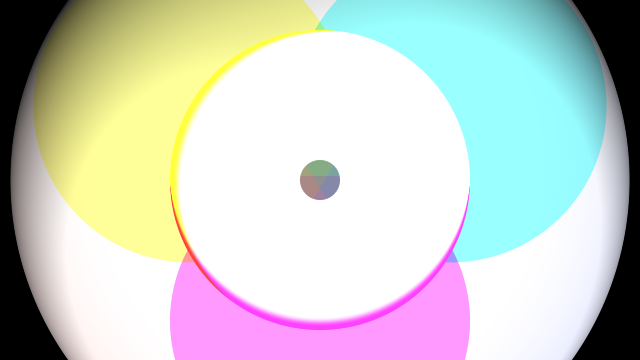
This background is drawn by a Shadertoy shader. Its source:

```glsl
// Shaded white sphere with three subtractive colour discs, a bright rimmed disc and a small tinted core.
#define SPHERE_RADIUS 0.860
#define DISC_RADIUS 0.4167
#define SIDE_RADIUS 0.433
#define CORE_RADIUS 0.0556
#define SIDE_OFFSET vec2(0.363, 0.204)
#define LOWER_OFFSET vec2(0.0, -0.391)
#define RIM_WIDTH 0.036
#define CORE_INSET 0.011
#define YELLOW vec3(1.0, 1.0, 0.6)
#define CYAN vec3(0.6, 1.0, 1.0)
#define MAGENTA vec3(1.0, 0.6, 1.0)

// Antialiased coverage of the region where the signed distance is negative
float coverage(float signedDistance) {
    float pixel = 1.0 / iResolution.y;
    return 1.0 - smoothstep(-0.6 * pixel, 0.6 * pixel, signedDistance);
}

float disc(vec2 p, vec2 center, float radius) {
    return coverage(length(p - center) - radius);
}

// Light filtered through the three overlapping discs
vec3 colorFilters(vec2 p) {
    vec2 mirrored = SIDE_OFFSET * vec2(-1.0, 1.0);
    vec3 light = mix(vec3(1.0), YELLOW, disc(p, mirrored, SIDE_RADIUS));
    light *= mix(vec3(1.0), CYAN, disc(p, SIDE_OFFSET, SIDE_RADIUS));
    return light * mix(vec3(1.0), MAGENTA, disc(p, LOWER_OFFSET, DISC_RADIUS));
}

// Sphere falloff: darker at the top, warm at lower left, cool at lower right
vec3 sphereShade(vec2 p) {
    float radius = length(p);
    vec2 dir = p / max(radius, 1e-4);
    float ratio = min(radius / SPHERE_RADIUS, 1.0);
    float facing = sqrt(1.0 - ratio * ratio);
    float ambient = 0.38 - 0.42 * dir.y + 0.10 * dir.x;
    float edge = 1.0 - smoothstep(0.15, 0.75, facing);
    float warm = max(dot(dir, vec2(-0.866, -0.5)), 0.0);
    float cool = max(dot(dir, vec2(0.866, -0.5)), 0.0);
    vec3 tint = 1.0 - edge * (warm * vec3(0.0, 0.07, 0.08) + cool * vec3(0.08, 0.07, 0.0));
    return clamp(ambient + 1.15 * facing, 0.0, 1.0) * tint;
}

// Soft crescent along the inside of the bright disc, thickest toward one direction
float crescent(vec2 p, vec2 toward, float bias) {
    float radius = length(p);
    float facing = dot(p / max(radius, 1e-4), toward);
    float width = RIM_WIDTH * max((facing - bias) / (1.0 - bias), 0.0);
    return smoothstep(0.0, 0.75, (radius - DISC_RADIUS + width) / max(width, 1e-4))
         * smoothstep(0.0, 0.003, width);
}

vec3 brightDisc(vec2 p) {
    float yellowRim = crescent(p, vec2(-0.92, 0.39), 0.22);
    float magentaRim = crescent(p, vec2(0.0, -1.0), 0.0);
    return vec3(1.0, 1.0 - 0.75 * magentaRim, 1.0 - 0.77 * yellowRim);
}

// Three overlapping half planes tint the core and leave a triangle in its middle
vec3 coreColor(vec2 p) {
    vec3 color = vec3(0.56, 0.57, 0.56);
    for (int i = 0; i < 3; i++) {
        float angle = radians(210.0 - 120.0 * float(i));
        vec2 dir = vec2(cos(angle), sin(angle));
        vec3 hue = vec3(equal(ivec3(i), ivec3(0, 1, 2)));
        float inside = coverage(CORE_INSET - dot(p, dir));
        color += inside * (hue * 0.14 - 0.035);
    }
    return color;
}

void mainImage(out vec4 fragColor, in vec2 fragCoord) {
    vec2 p = (fragCoord - 0.5 * iResolution.xy) / iResolution.y;

    // Layers from the back to the front
    vec3 color = vec3(0.0);
    vec3 sphere = colorFilters(p) * sphereShade(p);
    color = mix(color, sphere, disc(p, vec2(0.0), SPHERE_RADIUS));
    color = mix(color, brightDisc(p), disc(p, vec2(0.0), DISC_RADIUS));
    color = mix(color, coreColor(p), disc(p, vec2(0.0), CORE_RADIUS));

    fragColor = vec4(color, 1.0);
}
```
